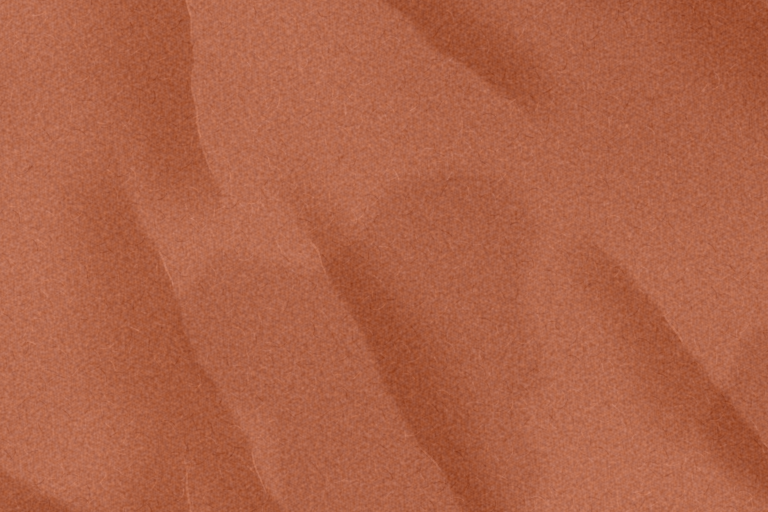
Give the GLSL for this texture, as a WebGL 2 fragment shader.

```glsl
#version 300 es
precision highp float;

#define DARK vec3(0.610, 0.310, 0.200)
#define LIGHT vec3(0.750, 0.460, 0.350)
#define BASE_TONE 0.78
#define FOLD_CELL 0.6
#define FOLD_DEPTH 0.50
#define PATCH_DEPTH 0.25
#define CORNER_DEPTH 0.32
#define GRAIN 0.37
#define FIBRE 0.30
#define FIBRE_CELLS 52.0
#define CREASE_LIGHT 0.45
#define TINT vec3(0.016, -0.014, -0.046)

uniform vec2 u_resolution;
out vec4 fragColor;

vec2 hash2(vec2 cell) {
    uvec2 v = uvec2(ivec2(cell)) * 1664525u + 1013904223u;
    v.x += v.y * 1664525u;
    v.y += v.x * 1664525u;
    v ^= v >> 16u;
    v.x += v.y * 1664525u;
    v.y += v.x * 1664525u;
    v ^= v >> 16u;
    return vec2(v & 65535u) / 65535.0;
}

mat2 rotation(float a) {
    return mat2(cos(a), sin(a), -sin(a), cos(a));
}

float cornerGradient(vec2 cell, vec2 offset) {
    float a = 6.2832 * hash2(cell).x;
    return dot(vec2(cos(a), sin(a)), offset);
}

float gradientNoise(vec2 p) {
    vec2 i = floor(p), f = p - i;
    vec2 w = f * f * f * (f * (f * 6.0 - 15.0) + 10.0);
    vec2 e = vec2(1.0, 0.0);
    float low = mix(cornerGradient(i, f), cornerGradient(i + e, f - e), w.x);
    float high = mix(cornerGradient(i + e.yx, f - e.yx), cornerGradient(i + 1.0, f - 1.0), w.x);
    return mix(low, high, w.y);
}

// Folds: x = shade, crisp on one side and fading on the other; y = worn crease line
vec2 folds(vec2 p, float px) {
    p += 0.035 * vec2(gradientNoise(p * 4.0), gradientNoise(p * 4.0 + 37.0));
    p += 0.008 * gradientNoise(p * 17.0 + 9.0);
    vec2 home = floor(p / FOLD_CELL);
    float lit = 1.0, crease = 0.0;
    for (int k = 0; k < 9; k++) {
        vec2 cell = home + vec2(k % 3 - 1, k / 3 - 1);
        vec2 place = hash2(cell + 11.0), form = hash2(cell + 53.0), kind = hash2(cell + 97.0);
        vec2 q = p - (cell + 0.25 + 0.5 * place) * FOLD_CELL;
        q = rotation(mix(0.6, 1.5, form.x)) * q;
        q.y *= kind.x < 0.5 ? -1.0 : 1.0;
        float along = abs(q.x) / mix(0.36, 0.6, form.y);
        float taper = 1.0 - smoothstep(0.55, 1.0, along);
        float edge = mix(0.003, 0.012, kind.y) + 0.012 * along * along;
        float width = mix(0.18, 0.38, place.x) * (1.0 - 0.5 * min(along, 1.0));
        float face = smoothstep(-edge, edge, q.y) * (1.0 - smoothstep(0.2, 1.0, q.y / width));
        lit *= 1.0 - 0.9 * face * taper;
        float line = 1.0 - smoothstep(0.3 * px, 0.0012 + px, abs(q.y));
        float worn = smoothstep(0.05, 0.25, gradientNoise(q * vec2(9.0, 2.0) + cell * 7.3));
        crease += line * worn * taper;
    }
    return vec2(1.0 - lit, min(crease, 1.0));
}

// Short pale and dark fibres, one per cell
float fibres(vec2 p, float px) {
    vec2 home = floor(p * FIBRE_CELLS);
    float sum = 0.0;
    for (int k = 0; k < 9; k++) {
        vec2 cell = home + vec2(k % 3 - 1, k / 3 - 1);
        vec2 form = hash2(cell + 211.0);
        vec2 q = p - (cell + hash2(cell + 307.0)) / FIBRE_CELLS;
        q = rotation(3.1416 * form.x) * q;
        q.y += (form.y - 0.5) * 60.0 * q.x * q.x;
        q.x = max(abs(q.x) - mix(0.2, 0.7, form.y) / FIBRE_CELLS, 0.0);
        float stroke = 1.0 - smoothstep(0.0, 0.0005 + px, length(q));
        sum += stroke * (2.0 * hash2(cell + 401.0).x - 1.0);
    }
    return sum;
}

// Fine matted pulp: stretched noise laid in three directions
float pulp(vec2 p) {
    float sum = 0.0;
    for (int k = 0; k < 3; k++) {
        float turn = 0.45 + 1.07 * float(k);
        sum += gradientNoise(rotation(turn) * p * vec2(95.0, 235.0) + 71.0 * float(k));
    }
    return sum;
}

void main() {
    float px = 1.0 / u_resolution.y;
    vec2 p = gl_FragCoord.xy * px;
    vec2 uv = gl_FragCoord.xy / u_resolution;

    // Broad light and soft dents
    float tone = BASE_TONE + 0.16 * gradientNoise(p * 3.1 + 5.0);
    float dent = gradientNoise(p * 1.9 + 21.0) + 0.12 * gradientNoise(p * 7.0);
    tone -= PATCH_DEPTH * smoothstep(0.0, 0.09, dent);
    tone -= CORNER_DEPTH * smoothstep(0.75, 0.1, length((uv - 1.0) * vec2(1.0, 0.8)));

    // Folded sheet
    vec2 fold = folds(p, px);
    tone += CREASE_LIGHT * fold.y - FOLD_DEPTH * fold.x;

    // Paper surface
    tone += GRAIN * pulp(p) + FIBRE * fibres(p, px);
    tone += 0.10 * gradientNoise(rotation(0.7) * p * 38.0);

    float tint = gradientNoise(rotation(1.2) * p * 110.0 + 13.0) + 0.25 * fold.x;
    fragColor = vec4(mix(DARK, LIGHT, tone) + TINT * tint, 1.0);
}
```
